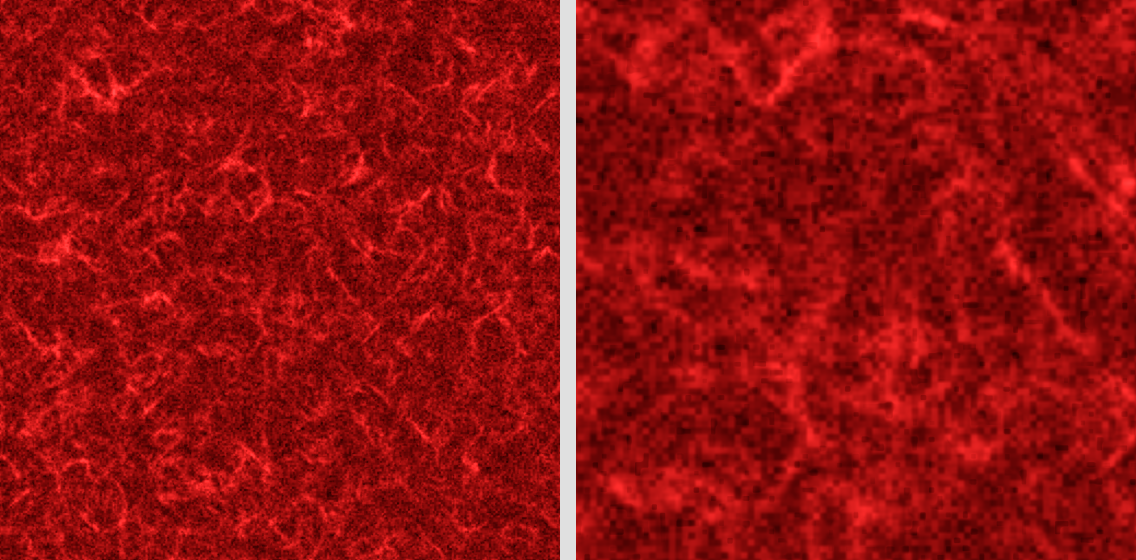
Left: the whole. Right: its middle third, enlarged.
Write a three.js fragment shader that draws this texture.

```glsl
// Grainy crimson surface covered in tangled, glowing filaments and short diagonal streaks
varying vec2 vUv;

float hash(vec2 p) {
  vec3 q = fract(p.xyx * 0.1031);
  q += dot(q, q.yzx + 33.33);
  return fract((q.x + q.y) * q.z);
}

vec2 randomDirection(vec2 cell) {
  return 2.0 * vec2(hash(cell), hash(cell + 57.3)) - 1.0;
}

float gradientNoise(vec2 p) {
  vec2 i = floor(p), f = fract(p);
  vec2 u = f * f * (3.0 - 2.0 * f);
  vec2 e = vec2(1.0, 0.0);
  float bottom = mix(dot(randomDirection(i), f), dot(randomDirection(i + e), f - e), u.x);
  float top = mix(dot(randomDirection(i + e.yx), f - e.yx), dot(randomDirection(i + 1.0), f - 1.0), u.x);
  return mix(bottom, top, u.y);
}

// Blocky value noise with softened cell borders
float grain(vec2 p) {
  vec2 i = floor(p), u = smoothstep(0.15, 0.85, fract(p));
  vec2 e = vec2(1.0, 0.0);
  return mix(mix(hash(i), hash(i + e), u.x), mix(hash(i + e.yx), hash(i + 1.0), u.x), u.y);
}

// Line of even width along the zero contour of the noise
float filament(vec2 p, float width) {
  vec2 e = vec2(0.02, 0.0);
  float n = gradientNoise(p);
  vec2 slope = vec2(gradientNoise(p + e), gradientNoise(p + e.yx)) - n;
  float d = abs(n) / (length(slope) / e.x + 0.25) / width;
  return exp(-d * d);
}

// Scattered straight strokes leaning close to either diagonal
float streaks(vec2 p, float width) {
  vec2 cell = floor(p);
  float light = 0.0;
  for (int y = -1; y <= 1; y++) {
    for (int x = -1; x <= 1; x++) {
      vec2 id = cell + vec2(float(x), float(y));
      vec2 center = id + vec2(hash(id + 3.1), hash(id + 8.7));
      float lean = hash(id + 21.0) < 0.6 ? -1.0 : 1.0;
      vec2 along = normalize(vec2(1.0, lean * mix(0.75, 1.3, hash(id + 14.0))));
      float reach = mix(0.15, 0.5, hash(id + 31.0));
      vec2 q = p - center;
      float t = dot(q, along);
      float d = dot(q, vec2(-along.y, along.x)) / width;
      float body = exp(-d * d) * (1.0 - smoothstep(0.3 * reach, reach, abs(t)));
      light = max(light, body * step(0.45, hash(id + 45.0)));
    }
  }
  return light;
}

void main() {
  // Gentle wobble that kinks the lines
  vec2 wobble = vec2(gradientNoise(vUv * 31.0), gradientNoise(vUv * 31.0 + 19.0));
  vec2 p = vUv + 0.008 * wobble;

  // Filaments from broad loops to fine crinkles, each broken up by a mask
  float glow = 0.0;
  float frequency = 9.0;
  float strength = 0.31;
  for (int i = 0; i < 6; i++) {
    vec2 q = p * frequency + 17.0 * float(i);
    float mask = smoothstep(-0.12, 0.4, gradientNoise(q * 0.55 + 40.0));
    glow += strength * mask * filament(q, 0.0042 * frequency);
    frequency *= 1.45;
    strength *= 0.91;
  }
  glow += 0.3 * streaks(p * 8.0 + 5.0, 0.035);

  // Fine speckle, coarser mottling and a few dark pits
  float speckle = 0.3 * (grain(vUv * 256.0) - 0.5);
  speckle += 0.13 * (grain(vUv * 128.0 + 70.0) - 0.5);
  speckle -= 0.14 * smoothstep(0.78, 0.98, grain(vUv * 200.0 + 300.0));
  float red = 0.455 + 0.06 * gradientNoise(vUv * 6.0) + glow + speckle;

  // Deep red shadows rise to coral highlights
  float level = clamp(red, 0.08, 1.3);
  float tint = 0.175 * pow(level, 2.4);
  gl_FragColor = vec4(min(level, 1.0), tint, tint * 0.97, 1.0);
}
```
